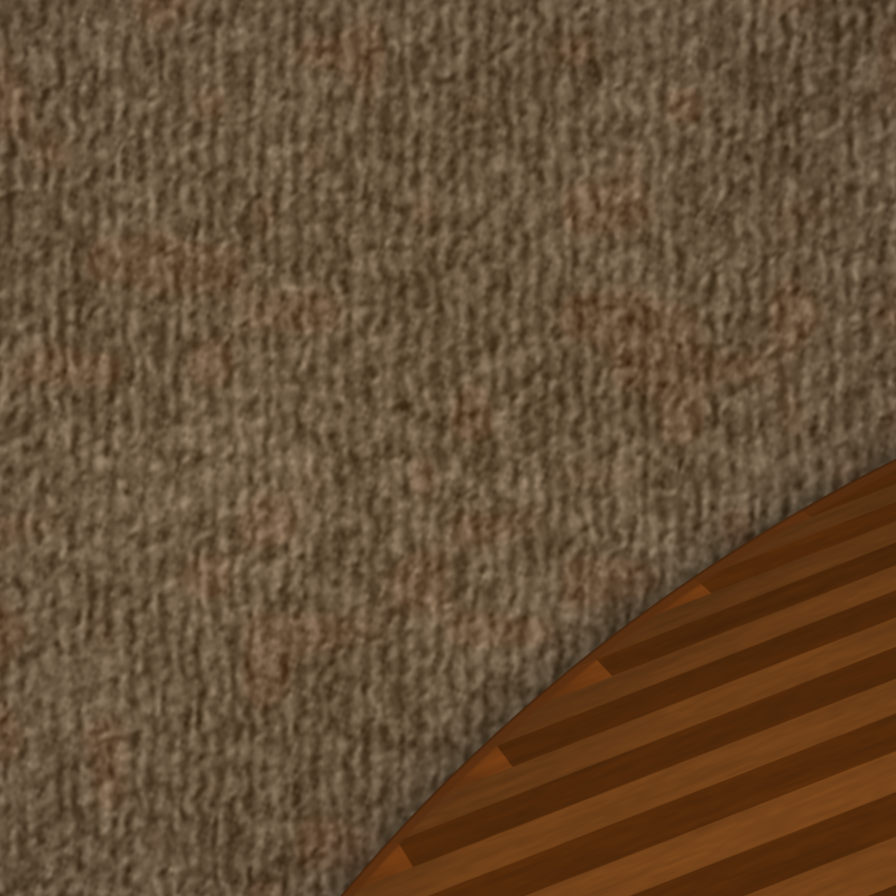
This texture is drawn by a WebGL 1 fragment shader. Its source:

```glsl
precision highp float;
uniform vec2 u_resolution;

#define RIBS 52.0
#define STITCHES 62.0
#define TABLE_CENTER vec2(1.845, -1.224)
#define TABLE_RADIUS 1.909
#define STRIP_SLOPE 0.39
#define STRIP_GROWTH 1.18
#define CARPET_DARK vec3(0.215, 0.150, 0.070)
#define CARPET_LIGHT vec3(0.590, 0.510, 0.415)
#define WOOD_DARK vec3(0.310, 0.158, 0.038)
#define WOOD_LIGHT vec3(0.435, 0.250, 0.095)
#define WOOD_ORANGE vec3(0.450, 0.235, 0.075)

float hash(vec2 p) {
  vec3 q = fract(p.xyx * vec3(0.1031, 0.1030, 0.0973));
  q += dot(q, q.yzx + 33.33);
  return fract((q.x + q.y) * q.z);
}

float noise(vec2 p) {
  vec2 cell = floor(p);
  vec2 f = fract(p);
  f = f * f * (3.0 - 2.0 * f);
  return mix(mix(hash(cell), hash(cell + vec2(1.0, 0.0)), f.x),
             mix(hash(cell + vec2(0.0, 1.0)), hash(cell + 1.0), f.x), f.y);
}

float fbm(vec2 p) {
  float sum = 0.0;
  float gain = 0.5;
  for (int i = 0; i < 4; i++) {
    sum += gain * noise(p);
    p = p * 2.03 + 17.3;
    gain *= 0.5;
  }
  return sum / 0.9375;
}

// Knitted wool: wavy vertical ribs crossed by slanted, irregular stitches.
vec3 carpet(vec2 uv, float gap) {
  vec2 wobble = vec2(noise(uv * 48.0), noise(uv * 48.0 + 71.0)) - 0.5;
  vec2 p = uv + wobble * vec2(0.010, 0.012);
  p.x += 0.012 * (noise(uv * 5.0 + 9.0) - 0.5);
  float ribPhase = p.x * RIBS;
  float rib = cos(6.28318 * ribPhase);
  float column = floor(ribPhase + 0.5);
  float lean = 0.45 * (fract(ribPhase + 0.5) - 0.5);
  float stitch = cos(6.28318 * (p.y * STITCHES - lean + hash(vec2(column, 3.0))));
  float yarn = noise(vec2(p.x * 105.0, p.y * 85.0 - p.x * 45.0)) - 0.5;
  float fiber = noise(vec2(uv.x * 190.0 + uv.y * 60.0, uv.y * 170.0 - uv.x * 90.0)) - 0.5;
  float patches = fbm(uv * 7.0 + 4.0) - 0.5;
  float tone = 0.49 + 0.125 * rib + 0.055 * stitch * (0.6 + 0.4 * rib)
             + 0.46 * yarn + 0.28 * fiber + 0.20 * patches;
  vec3 color = mix(CARPET_DARK, CARPET_LIGHT, clamp(tone, 0.0, 1.0));

  // Sparse reddish wool, soft corner falloff and table shadow.
  float blush = smoothstep(0.62, 0.85, noise(uv * 17.0 + 31.0));
  color += blush * vec3(0.018, -0.004, -0.006);
  vec2 fromLight = uv - vec2(0.42, 0.50);
  color *= 1.05 - 0.27 * dot(fromLight, fromLight);
  return color * (1.0 - 0.28 * exp(-max(gap, 0.0) / 0.025));
}

// Inlaid strips widen toward the viewer and stop at slanted cuts near the rim.
vec3 wood(vec2 uv, float gap, float px) {
  float level = uv.y + STRIP_SLOPE * (1.0 - uv.x);
  float spread = max(1.0 + (0.46 - level) / 0.2317, 0.05);
  float k = log(spread) / log(STRIP_GROWTH);
  float across = fract(k - 0.25) - 0.5;
  float index = floor(k - 0.25) + 1.0;
  float soft = 1.2 * px / (0.0384 * spread);
  float band = 1.0 - smoothstep(0.25 - soft, 0.25 + soft, abs(across));
  float cut = 0.905 - 0.111 * index - 0.035 * (0.25 - across);
  float inlay = smoothstep(-px, px, uv.x - cut);

  float depth = smoothstep(0.50, 0.05, level);
  vec3 light = WOOD_LIGHT * mix(0.90, 1.06, depth);
  light *= 0.86 + 0.14 * smoothstep(0.0, 0.12, -gap);
  vec3 dark = WOOD_DARK * (0.94 + 0.12 * hash(vec2(index, 7.0)));
  vec3 wedge = WOOD_ORANGE * (0.86 + 0.14 * smoothstep(0.07, 0.0, cut - uv.x));
  vec3 color = mix(light, mix(wedge, dark, inlay), band);

  // Grain runs along the strips, with fine pores on top.
  float grain = fbm(vec2(uv.x * 9.0, level * 130.0)) - 0.5;
  float pores = noise(vec2(uv.x * 60.0, level * 260.0)) - 0.5;
  color *= 1.0 + 0.20 * grain + 0.07 * pores;

  // Rounded brown rim with a narrow dark lip.
  float rim = smoothstep(-0.014, -0.009, gap);
  color = mix(color, vec3(0.345, 0.180, 0.062), 0.8 * rim);
  return color * (1.0 - 0.25 * smoothstep(-0.004, 0.0, gap));
}

void main() {
  vec2 uv = gl_FragCoord.xy / u_resolution;
  float px = 1.0 / min(u_resolution.x, u_resolution.y);
  float gap = length(uv - TABLE_CENTER) - TABLE_RADIUS;
  float table = 1.0 - smoothstep(-px, px, gap);
  vec3 color = mix(carpet(uv, gap), wood(uv, gap, px), table);
  gl_FragColor = vec4(color, 1.0);
}
```
